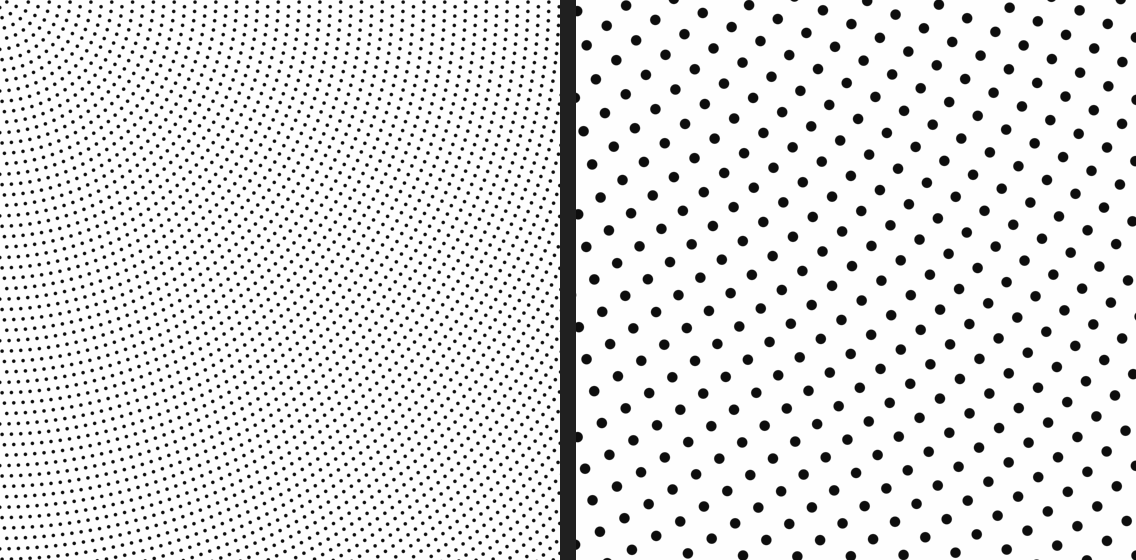
Left, the full canvas; right, a detail of the centre.
This pattern is drawn by a WebGL 1 fragment shader. Its source:

```glsl
precision highp float;

uniform vec2 u_resolution;

const float PI = 3.14159265;
const float RING_GAP = 0.01858;

// Distance to the nearest dot on concentric rings; ring k holds 7k dots.
float ringDotDistance(vec2 p) {
  float ring = max(floor(length(p) / RING_GAP + 0.5), 1.0);
  float stepAngle = 2.0 * PI / (7.0 * ring);

  // Dots are counted from the direction pointing left.
  float index = floor((PI - atan(p.y, p.x)) / stepAngle + 0.5);
  float angle = PI - index * stepAngle;
  return length(p - ring * RING_GAP * vec2(cos(angle), sin(angle)));
}

void main() {
  float pixel = 1.0 / min(u_resolution.x, u_resolution.y);
  vec2 uv = gl_FragCoord.xy * pixel;

  // The rings are centred just outside the upper left corner.
  float dist = ringDotDistance(uv - vec2(-0.0046, 1.0046));

  // Black dots with soft edges on near-white paper.
  float ink = 1.0 - smoothstep(-0.8 * pixel, 0.8 * pixel, dist - 0.0031);
  gl_FragColor = vec4(mix(vec3(0.995), vec3(0.05), ink), 1.0);
}
```
